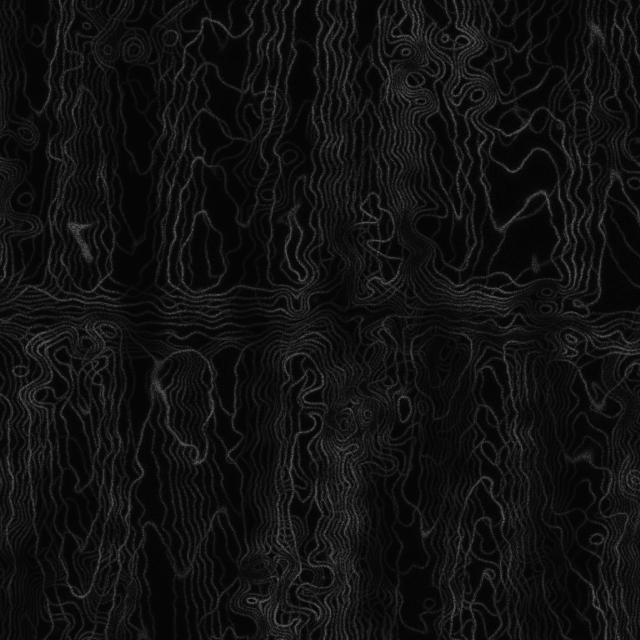
Give the GLSL for this texture, as a WebGL 2 fragment shader.

```glsl
#version 300 es
precision highp float;
// Dark field of fine, wavering grey threads: near-vertical strands that bend
// into a horizontal seam at mid height and curl up in tangled patches.
// Threads are contour lines of a scalar field built from layered sines.

uniform vec2 u_resolution;
out vec4 fragColor;

const float TAU = 6.28319;
const float SEAM_HALF_WIDTH = 0.036;
const float THREAD_WIDTH = 0.0020;

float hash(float n) {
    return fract(sin(n * 12.9898 + 4.137) * 43758.5);
}

float hash2(vec2 cell) {
    vec3 q = fract(cell.xyx * vec3(0.1031, 0.1030, 0.0973));
    q += dot(q, q.yzx + 33.33);
    return fract((q.x + q.y) * q.z);
}

// Sum of sine waves in scattered directions, with a spread of about one.
float waves(vec2 p, float seed) {
    float sum = 0.0;
    for (int i = 0; i < 6; i++) {
        float k = float(i) + seed * 7.31;
        float angle = TAU * (float(i) / 12.0 + 0.08 * hash(k));
        float frequency = 0.65 + 0.7 * hash(k + 31.7);
        vec2 direction = vec2(cos(angle), sin(angle));
        sum += sin(dot(p, direction) * frequency + TAU * hash(k + 63.1));
    }
    return sum * 0.577;
}

// Fine wavering everywhere, strong folding inside the tangled patches.
vec2 wander(vec2 p, float seed) {
    float tangle = smoothstep(0.1, 1.4, waves(p * vec2(17.0, 23.0), seed + 1.0));
    vec2 ripple = vec2(waves(p * vec2(70.0, 140.0), seed + 2.0),
                       waves(p * 120.0, seed + 3.0));
    vec2 fold = vec2(waves(p * 75.0, seed + 4.0),
                     waves(p * 68.0, seed + 5.0));
    float tremor = waves(p * vec2(150.0, 290.0), seed + 6.0);
    return p + 0.0026 * ripple + 0.019 * tangle * fold + vec2(0.0007 * tremor, 0.0);
}

// Each whole step of this field carries one thread.
float threadField(vec2 p, float seed) {
    vec2 q = wander(p, seed);
    float height = q.y - 0.505 - 0.007 * sin(q.x * 11.0 + seed);
    float t = height / SEAM_HALF_WIDTH;
    float seam = exp(-t * t);
    float side = step(0.0, height) * 2.7;
    float strands = 3.2 * waves(q * vec2(29.0, 4.5) + side, seed + 8.0);
    float bands = 2.3 * tanh(clamp(t, -8.0, 8.0));
    return strands * (1.0 - seam) + bands;
}

// Soft threads of even width, dimmed where they crowd together.
float threads(vec2 p, float seed, float pixel) {
    float e = 0.0006;
    float f = threadField(p, seed);
    vec2 slope = vec2(threadField(p + vec2(e, 0.0), seed) - f,
                      threadField(p + vec2(0.0, e), seed) - f) / e;
    float steepness = max(length(slope), 16.0);
    float d = abs(fract(f) - 0.5) / steepness;
    float width = max(THREAD_WIDTH, 0.7 * pixel);
    float core = exp(-d * d / (width * width));
    float halo = 0.22 * exp(-d / 0.005);
    float strength = 0.55 + 0.55 * hash(floor(f) + seed * 3.7);
    float crowding = 1.0 - 0.75 * smoothstep(110.0, 380.0, steepness);
    return (core + halo) * strength * crowding;
}

void main() {
    float extent = min(u_resolution.x, u_resolution.y);
    vec2 p = gl_FragCoord.xy / extent;
    float pixel = 1.0 / extent;

    // A clear set of threads over a fainter one.
    float bright = threads(p, 1.0, pixel);
    float faint = threads(p + vec2(0.37, 0.0), 23.0, pixel);
    float ink = max(bright, 0.55 * faint) + 0.15 * min(bright, faint);

    // Uneven light: upright dark gaps, and worn places along the threads.
    float gaps = smoothstep(-1.7, 0.5, waves(p * vec2(44.0, 10.0), 41.0));
    float wear = 0.85 + 0.15 * waves(p * 85.0, 47.0);
    ink *= mix(0.4, 1.0, gaps) * wear;

    // Stippled grain, mostly on the threads.
    float grain = hash2(floor(p * 512.0));
    float value = 0.018 + 0.19 * ink * (0.65 + 0.7 * grain);
    value += 0.014 * (grain - 0.3) * gaps;

    fragColor = vec4(vec3(clamp(value, 0.0, 0.30)), 1.0);
}
```
